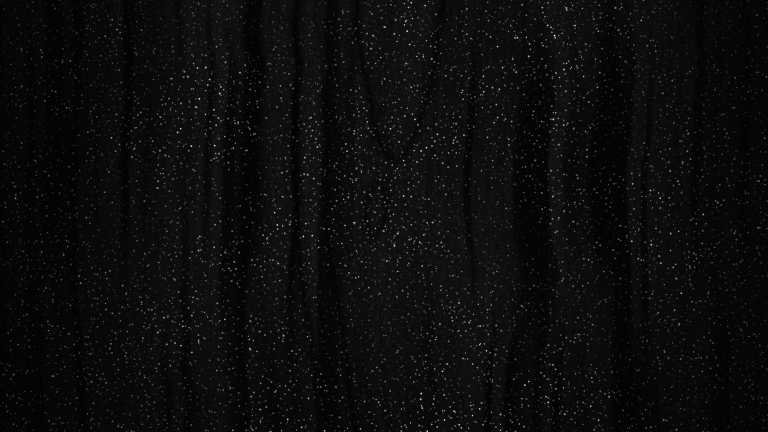
This texture is drawn by a Shadertoy shader. Its source:

```glsl
#define WOOD_LEVEL 0.066
#define BLACK_LEVEL 0.008
#define GRAIN_SCALE 44.0
#define GRAIN_DEPTH 0.85
#define KNOT_CENTER vec2(-0.007, 0.515)
#define FORK_TIP vec2(0.036, 0.63)
#define SEAM_WIDTH 0.009
#define SPECK_CELLS 70.0
#define SPECK_LAYERS 3
#define SPECK_RADIUS 0.0015
#define SPECK_LEVEL 0.75

float hash(vec2 p) {
    vec3 q = fract(p.xyx * 0.1031);
    q += dot(q, q.yzx + 33.33);
    return fract((q.x + q.y) * q.z);
}

float noise(vec2 p) {
    vec2 i = floor(p), f = fract(p);
    f = f * f * (3.0 - 2.0 * f);
    return mix(mix(hash(i), hash(i + vec2(1, 0)), f.x),
               mix(hash(i + vec2(0, 1)), hash(i + vec2(1, 1)), f.x), f.y);
}

float cloud(vec2 p) {
    return 0.55 * noise(p) + 0.3 * noise(p * 2.1 + 7.3) + 0.15 * noise(p * 4.3 + 3.1);
}

float seam(float d) {
    return exp(-abs(d) / SEAM_WIDTH);
}

// Long vertical fibres, calmer around the middle of the board
float fibres(vec2 p) {
    float calm = exp(-pow(abs(p.x - 0.03) / 0.14, 4.0));
    float bands = noise(vec2(p.x * 13.0, p.y * 1.1 + 4.0));
    float lines = noise(vec2(p.x * GRAIN_SCALE, p.y * 1.6));
    float fine = noise(vec2(p.x * 150.0, p.y * 5.0));
    float dark = (1.0 - smoothstep(0.12, 0.6, lines)) * (1.0 - 0.75 * calm);
    return (0.6 + 0.5 * bands + 0.3 * (fine - 0.5)) * (1.0 - GRAIN_DEPTH * dark);
}

// Dark growth lines: two drifting seams, a fork and the knot ring
float figure(vec2 p) {
    float dark = 0.0;
    for (int i = 0; i < 2; i++) {
        float path = -0.205 + 0.075 * float(i) + 0.05 * (1.0 - smoothstep(0.1, 0.6, p.y));
        dark = max(dark, 0.85 * seam(p.x - path));
    }
    float rise = max(p.y - FORK_TIP.y, 0.0);
    float halfWidth = 0.1 * pow(rise / 0.37, 0.45);
    float arms = seam(abs(p.x - FORK_TIP.x) - halfWidth);
    dark = max(dark, 0.85 * arms * smoothstep(-0.02, 0.01, p.y - FORK_TIP.y));
    vec2 k = (p - KNOT_CENTER) / vec2(0.024, 0.07);
    float ring = abs(abs(k.x) + k.y * k.y - 1.0) * 0.024;
    return max(dark, 0.7 * seam(ring * 1.4));
}

// Scattered dust, mostly faint with a few bright points
float specks(vec2 p, float pixel) {
    float light = 0.0;
    for (int i = 0; i < SPECK_LAYERS; i++) {
        float a = 0.5 + 0.9 * float(i);
        vec2 q = mat2(cos(a), sin(a), -sin(a), cos(a)) * p * SPECK_CELLS + 51.7 * float(i);
        vec2 id = floor(q);
        vec2 spot = 0.28 + 0.44 * vec2(hash(id + 11.3), hash(id + 47.9));
        float d = length(fract(q) - spot) / SPECK_CELLS;
        float radius = SPECK_RADIUS * (0.7 + 0.7 * hash(id + 83.1));
        float dot_ = 1.0 - smoothstep(radius - 0.7 * pixel, radius + 0.7 * pixel, d);
        light = max(light, dot_ * pow(hash(id + 5.7), 5.0));
    }
    return light;
}

void mainImage(out vec4 fragColor, in vec2 fragCoord) {
    float pixel = 1.0 / iResolution.y;
    vec2 p = vec2(fragCoord.x - 0.5 * iResolution.x, fragCoord.y) * pixel;

    // Slow sideways wander of the grain
    vec2 warped = p;
    warped.x += 0.025 * (noise(vec2(p.x * 3.0, p.y * 3.5)) - 0.5);
    warped.x += 0.012 * (noise(vec2(p.x * 8.0, p.y * 13.0)) - 0.5);

    // Light falls off toward the sides and the lower corners
    float sides = exp(-pow(abs(p.x - 0.04) / 0.76, 2.6));
    float vignette = sides * mix(0.6, 1.0, smoothstep(-0.1, 0.5, p.y));

    float lines = figure(warped);
    float grit = 0.75 + 0.5 * noise(p * 230.0);
    float wood = fibres(warped) * (1.0 - lines) * grit;
    float patches = 0.35 + 1.1 * smoothstep(0.2, 0.8, cloud(p * 4.0 + 20.0));
    patches += 0.3 * (1.0 - smoothstep(0.0, 0.35, p.y));

    float dust = specks(p, pixel) * patches * (1.0 - 0.6 * lines);
    dust *= mix(0.25, 1.0, sides) * (0.55 + 0.45 * fibres(warped));

    float grey = BLACK_LEVEL + WOOD_LEVEL * vignette * wood + SPECK_LEVEL * dust;
    fragColor = vec4(vec3(min(grey, 1.0)), 1.0);
}
```
